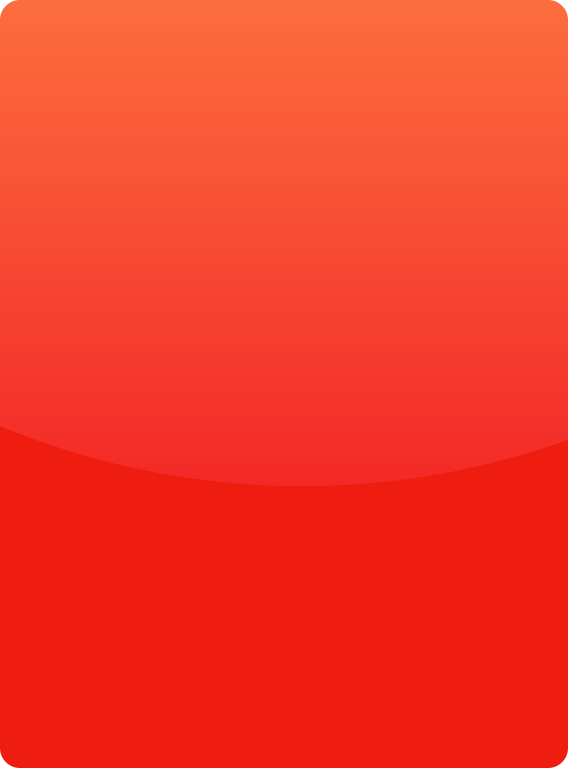
Write a WebGL 2 fragment shader that draws this background.

```glsl
#version 300 es
precision highp float;
// A glossy red rounded card with an orange sheen ending in a wide shallow arc.

#define CORNER_RADIUS 0.026
#define ARC_RADIUS 1.025
#define ARC_BOTTOM vec2(0.393, 0.367)
#define SHEEN_TOP vec3(0.988, 0.427, 0.243)
#define SHEEN_BOTTOM vec3(0.953, 0.160, 0.155)
#define BASE_RED vec3(0.933, 0.112, 0.060)
#define BACKDROP vec3(1.0)

uniform vec2 u_resolution;
out vec4 fragColor;

float circleDistance(vec2 p, vec2 center, float radius) {
    return length(p - center) - radius;
}

float roundedBoxDistance(vec2 p, vec2 halfSize, float radius) {
    vec2 q = abs(p) - halfSize + radius;
    return length(max(q, 0.0)) + min(max(q.x, q.y), 0.0) - radius;
}

// Antialiased coverage of the inside of a shape, one pixel wide
float coverage(float signedDistance) {
    return clamp(0.5 - signedDistance * u_resolution.y, 0.0, 1.0);
}

void main() {
    // The canvas height is one unit
    vec2 p = gl_FragCoord.xy / u_resolution.y;
    vec2 canvas = vec2(u_resolution.x / u_resolution.y, 1.0);
    vec2 arcBottom = vec2(ARC_BOTTOM.x, ARC_BOTTOM.y);

    // Vertical sheen, from the lowest point of the arc to the top edge
    float height = clamp((p.y - arcBottom.y) / (1.0 - arcBottom.y), 0.0, 1.0);
    vec3 sheen = mix(SHEEN_BOTTOM, SHEEN_TOP, height);

    // The sheen fills a large circle that hangs over the flat base
    vec2 arcCenter = arcBottom + vec2(0.0, ARC_RADIUS);
    float sheenMask = coverage(circleDistance(p, arcCenter, ARC_RADIUS));
    vec3 color = mix(BASE_RED, sheen, sheenMask);

    // Rounded card outline
    float card = roundedBoxDistance(p - 0.5 * canvas, 0.5 * canvas, CORNER_RADIUS);
    // Only the corners are cut, so the straight edges stay solid
    float cardMask = coverage(card);
    fragColor = vec4(mix(BACKDROP, color, cardMask), 1.0);
}
```
